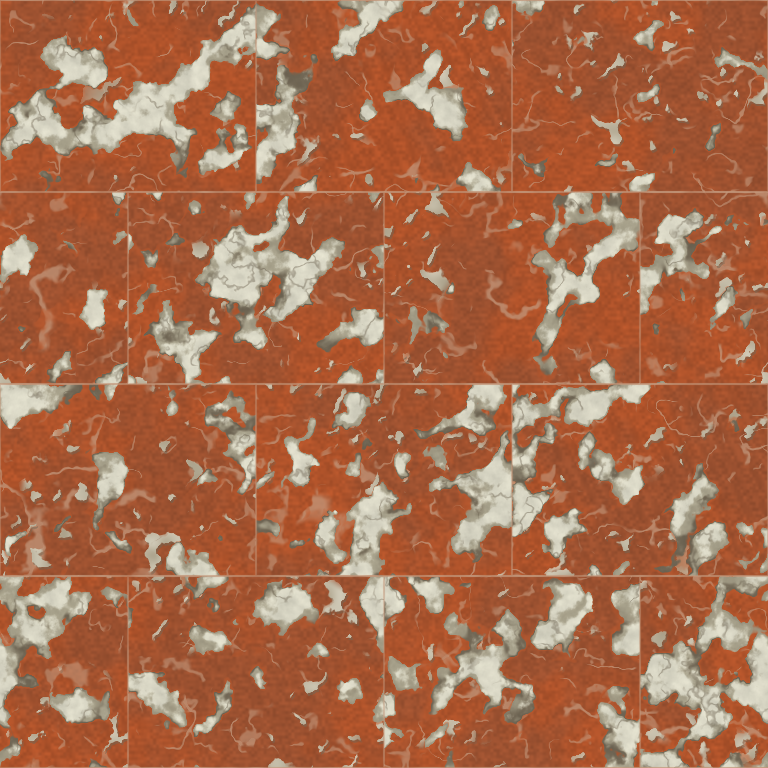
Give the GLSL for this texture, as a WebGL 2 fragment shader.

```glsl
#version 300 es
precision highp float;

uniform vec2 u_resolution;
out vec4 fragColor;

#define TILES vec2(3.0, 4.0)
#define JOINT_WIDTH 0.0030
#define PATCH_LEVEL 0.610
#define PATCH_VARIATION 0.09
#define VEIN_WIDTH 0.035
#define RED_DULL vec3(0.615, 0.320, 0.190)
#define RED_WARM vec3(0.690, 0.325, 0.165)
#define PALE_RED vec3(0.760, 0.590, 0.480)
#define STONE_DARK vec3(0.440, 0.400, 0.330)
#define STONE_GREY vec3(0.680, 0.655, 0.565)
#define STONE_CREAM vec3(0.850, 0.840, 0.770)

float hash(vec2 p) {
  return fract(sin(dot(p, vec2(127.1, 311.7))) * 43758.545);
}

float noise(vec2 p) {
  vec2 cell = floor(p), f = fract(p);
  f = f * f * (3.0 - 2.0 * f);
  return mix(mix(hash(cell), hash(cell + vec2(1, 0)), f.x),
             mix(hash(cell + vec2(0, 1)), hash(cell + vec2(1, 1)), f.x), f.y);
}

float fbm(vec2 p) {
  float sum = 0.0, weight = 0.5;
  for (int i = 0; i < 4; i++) {
    sum += weight * noise(p);
    p = mat2(1.6, 1.2, -1.2, 1.6) * p + 7.3;
    weight *= 0.5;
  }
  return sum / 0.9375;
}

vec2 warp(vec2 p, float scale, float amount) {
  return p + amount * (vec2(fbm(p * scale), fbm(p * scale + 31.7)) - 0.5);
}

// Coordinates along and across the rising diagonal of the stone
vec2 diagonal(vec2 p) {
  return vec2(dot(p, vec2(0.82, -0.57)), dot(p, vec2(0.57, 0.82)));
}

// Thin curved lines along the middle level of a noise field, broken by a mask
float veins(vec2 p, float scale, float width) {
  float line = abs(noise(warp(p, 24.0, 0.06) * scale) - 0.5);
  float broken = smoothstep(0.50, 0.66, noise(p * scale * 1.6 + 19.0));
  return (1.0 - smoothstep(0.2 * width, width, line)) * broken;
}

// Height of the pale patches, stretched along the diagonal
float patchField(vec2 p) {
  vec2 q = diagonal(warp(p, 32.0, 0.045)) * vec2(31.0, 20.0);
  return 0.54 * noise(q) + 0.28 * noise(q * 2.1 + 5.0) + 0.18 * noise(p * 9.0 + 11.0);
}

// Small sharp chips scattered in loose clusters
float chips(vec2 p, float soft) {
  vec2 q = diagonal(warp(p, 50.0, 0.03)) * vec2(85.0, 48.0);
  float cluster = smoothstep(0.40, 0.60, noise(p * 13.0 + 23.0));
  return smoothstep(0.79, 0.80 + 8.0 * soft, noise(q) + 0.06 * (cluster - 1.0)) * cluster;
}

vec3 marble(vec2 p, vec2 seed, float soft) {
  // Red ground with cloudy tone and fine grain
  float cloud = smoothstep(0.36, 0.74, fbm(p * 13.0 + 3.0) + 0.2 * (hash(seed + 4.0) - 0.5));
  vec3 color = mix(RED_DULL, RED_WARM, cloud);
  color *= 0.89 + 0.13 * noise(p * 250.0) + 0.09 * noise(p * 110.0 + 9.0);

  // Hairline veins and pale chips with a darker side
  float hair = veins(p, 17.0, VEIN_WIDTH) + 0.8 * veins(p + 4.1, 34.0, VEIN_WIDTH * 1.8);
  color = mix(color, PALE_RED, 0.75 * min(hair, 1.0));
  float chip = chips(p, soft);
  color = mix(color, STONE_DARK, 0.5 * chips(p + vec2(-0.002, 0.003), soft));
  color = mix(color, mix(STONE_GREY, STONE_CREAM, noise(p * 60.0)), 0.9 * chip);

  // Pale patches: dark rim, grey body, cream core
  float level = PATCH_LEVEL + PATCH_VARIATION * (hash(seed + 2.0) - 0.5);
  float height = patchField(p) - level;
  float cover = smoothstep(-soft, soft, height);
  float mottle = fbm(p * 75.0 + 13.0);
  float shade = smoothstep(0.38, 0.60, noise(p * 42.0 + 41.0));
  vec3 rim = mix(STONE_GREY, STONE_DARK, 0.25 + 0.75 * shade);
  vec3 stone = mix(rim, STONE_GREY, smoothstep(0.010, 0.050, height));
  stone = mix(stone, STONE_CREAM, smoothstep(0.025, 0.105, height + 0.20 * (mottle - 0.5)));
  float crease = 1.0 - smoothstep(0.0, 0.06, abs(fbm(p * 38.0 + 61.0) - 0.5));
  stone = mix(stone, STONE_DARK, 0.45 * crease * shade);
  stone *= 0.90 + 0.20 * mottle;
  color = mix(color, RED_WARM * 1.08, 0.5 * smoothstep(-0.06, -0.01, height));
  return mix(color, stone, cover);
}

void main() {
  vec2 uv = gl_FragCoord.xy / u_resolution;
  float pixel = 1.0 / min(u_resolution.x, u_resolution.y);

  // Running bond: every other row is shifted by half a tile and wraps around
  vec2 grid = uv * TILES;
  grid.x += 0.5 * (1.0 - mod(floor(grid.y), 2.0));
  vec2 id = vec2(mod(floor(grid.x), TILES.x), floor(grid.y));
  vec2 inTile = fract(grid);
  vec2 seed = id + 1.0;
  vec2 offset = 20.0 * vec2(hash(seed), hash(seed + 17.0));
  vec3 color = marble(inTile / TILES + offset, seed, 0.004 + 2.0 * pixel);

  // Fine pale joints, fainter where they run upright
  vec2 gap = min(inTile, 1.0 - inTile) / TILES;
  vec2 joint = 1.0 - smoothstep(0.5 * JOINT_WIDTH - 0.5 * pixel, 0.5 * JOINT_WIDTH + 0.5 * pixel, gap);
  float wear = 0.6 + 0.4 * noise(uv * 60.0);
  color = mix(color, PALE_RED, wear * max(0.6 * joint.x, 0.9 * joint.y));

  fragColor = vec4(color, 1.0);
}
```
